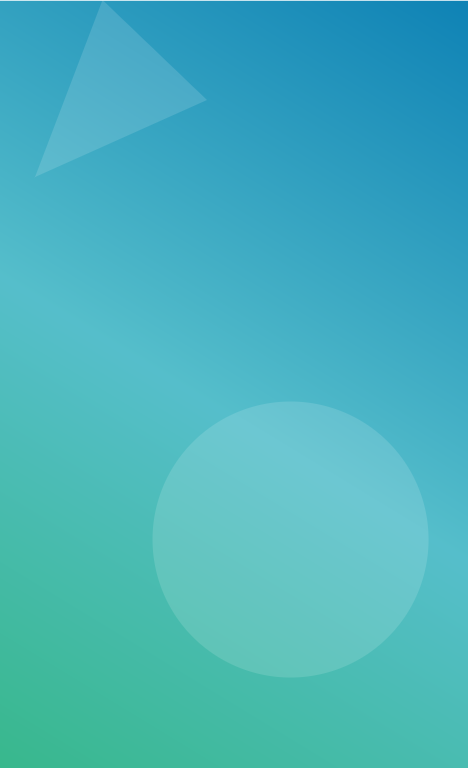
A Shadertoy shader for this background:

```glsl
// A diagonal three-stop gradient from green through aqua to blue, overlaid
// with a translucent white disc and triangle drawn from distance functions.
// Lengths are in canvas heights, with the origin at the lower left.

#define GREEN vec3(0.220, 0.720, 0.550)
#define AQUA vec3(0.335, 0.747, 0.795)
#define BLUE vec3(0.055, 0.510, 0.710)
#define AQUA_STOP 0.465
#define DISC_CENTER vec2(0.3783, 0.2975)
#define DISC_RADIUS 0.1797
#define DISC_OPACITY 0.135
#define TRIANGLE_OPACITY 0.135
#define EDGE_LINE_WIDTH 0.0013
#define EDGE_LINE_OPACITY 0.75

// Signed distance to the line a-b, negative on its right-hand side.
float lineDistance(vec2 p, vec2 a, vec2 b) {
    vec2 along = normalize(b - a);
    return dot(p - a, vec2(-along.y, along.x));
}

// Interior distance to a triangle with clockwise corners.
float triangleDistance(vec2 p, vec2 a, vec2 b, vec2 c) {
    return max(lineDistance(p, a, b),
               max(lineDistance(p, b, c), lineDistance(p, c, a)));
}

// Antialiased coverage of a shape, using the size of one pixel.
float coverage(float signedDistance, float pixel) {
    return clamp(0.5 - signedDistance / pixel, 0.0, 1.0);
}

// Colour along the diagonal, with t running from 0 to 1.
vec3 diagonalGradient(float t) {
    vec3 lower = mix(GREEN, AQUA, clamp(t / AQUA_STOP, 0.0, 1.0));
    return mix(lower, BLUE, clamp((t - AQUA_STOP) / (1.0 - AQUA_STOP), 0.0, 1.0));
}

void mainImage(out vec4 fragColor, in vec2 fragCoord) {
    float pixel = 1.0 / iResolution.y;
    vec2 p = fragCoord * pixel;

    // Background, projected onto the corner-to-corner diagonal
    vec2 diagonal = vec2(iResolution.x * pixel, 1.0);
    vec3 color = diagonalGradient(dot(p, diagonal) / dot(diagonal, diagonal));

    // Translucent disc
    float disc = coverage(length(p - DISC_CENTER) - DISC_RADIUS, pixel);
    color = mix(color, vec3(1.0), DISC_OPACITY * disc);

    // Translucent triangle touching the top edge
    float triangle = coverage(triangleDistance(p, vec2(0.1335, 1.0),
        vec2(0.2695, 0.8698), vec2(0.0456, 0.7695)), pixel);
    color = mix(color, vec3(1.0), TRIANGLE_OPACITY * triangle);

    // Hairline along the top
    float edgeLine = coverage(1.0 - EDGE_LINE_WIDTH - p.y, pixel);
    color = mix(color, vec3(1.0), EDGE_LINE_OPACITY * edgeLine);

    fragColor = vec4(color, 1.0);
}
```
